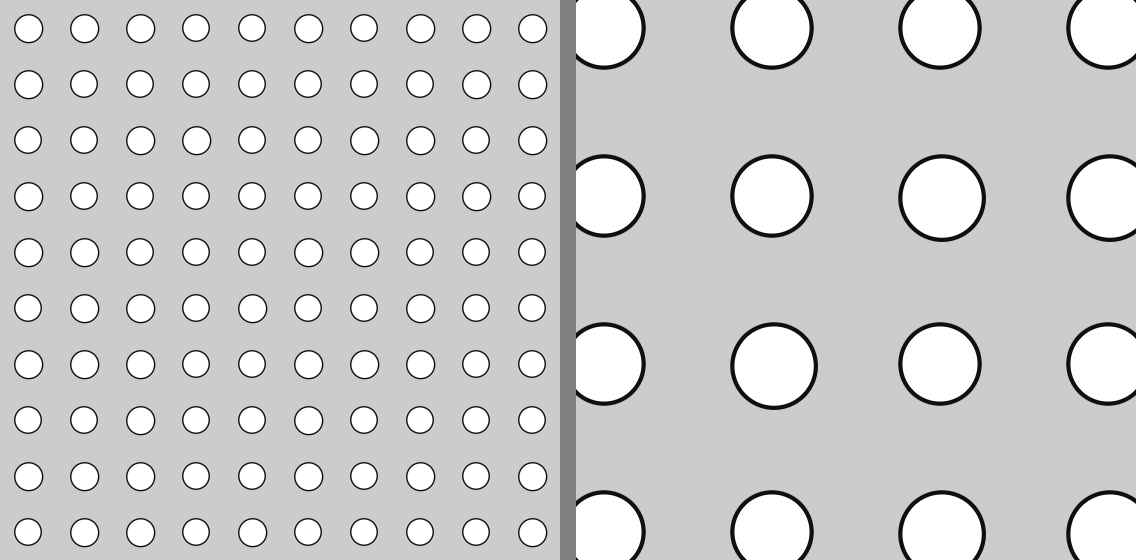
Left: the whole. Right: its middle third, enlarged.
Reproduce this pattern procedurally as a WebGL 1 fragment shader.

```glsl
precision highp float;
// Ten by ten grid of white discs with thin dark outlines on light grey, in two slightly different sizes.
uniform vec2 u_resolution;

// Sine-free hash of a cell index, 0 to 1
float hash(vec2 cell) {
    vec3 p = fract(vec3(cell.xyx) * 0.1031);
    p += dot(p, p.yzx + 33.33);
    return fract((p.x + p.y) * p.z);
}

// 1 inside the shape, 0 outside, with an edge one pixel wide
float coverage(float dist, float pixel) {
    return clamp(0.5 - dist / pixel, 0.0, 1.0);
}

void main() {
    vec2 grid = gl_FragCoord.xy / u_resolution * 10.0;
    float pixel = 10.0 / min(u_resolution.x, u_resolution.y);
    vec2 cell = floor(grid);

    // Larger discs grow to the right and downward from the same corner
    float growth = 0.0125 * step(0.62, hash(cell + 3.0));
    vec2 center = vec2(0.5 + growth, 0.5 - growth);
    float dist = length(fract(grid) - center) - (0.236 + growth);

    // Disc fill, then the outline centred on its rim
    vec3 color = mix(vec3(0.8), vec3(1.0), coverage(dist, pixel));
    color = mix(color, vec3(0.06), coverage(abs(dist) - 0.0125, pixel));
    gl_FragColor = vec4(color, 1.0);
}
```
